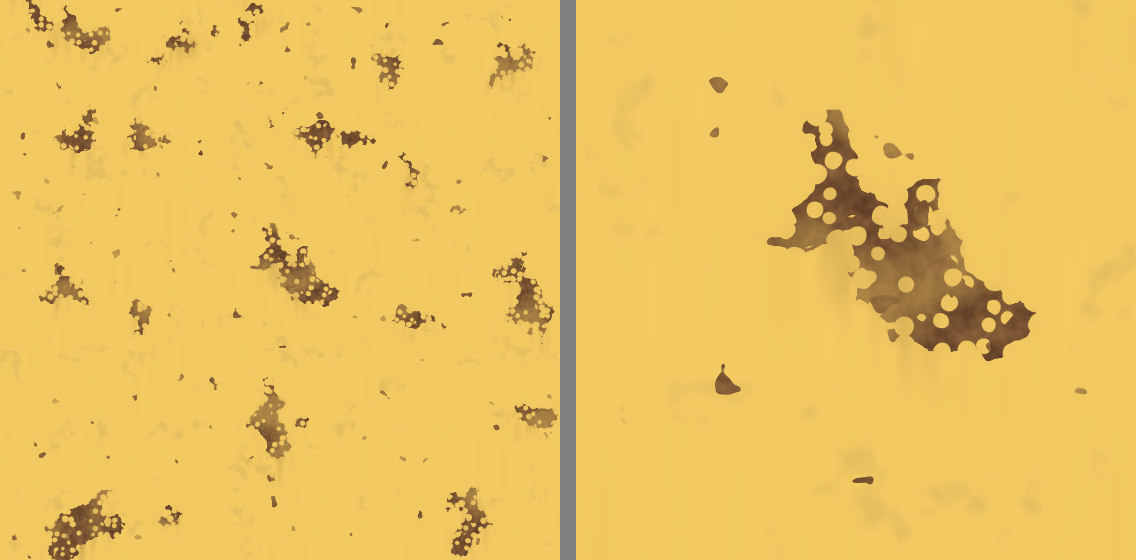
Left: the whole. Right: its middle third, enlarged.
This texture is drawn by a Shadertoy shader. Its source:

```glsl
vec3 hash3(vec2 cell) {
    vec3 h = fract(vec3(cell.xyx) * vec3(.1031, .1030, .0973));
    h += dot(h, h.yxz + 33.33);
    return fract((h.xxy + h.yzz) * h.zyx);
}

float cornerSlope(vec2 corner, vec2 offset) {
    float angle = 6.2832 * hash3(corner + 71.0).x;
    return dot(vec2(cos(angle), sin(angle)), offset);
}

float gradientNoise(vec2 p) {
    vec2 i = floor(p), f = fract(p);
    vec2 u = f * f * f * (f * (f * 6.0 - 15.0) + 10.0);
    vec2 e = vec2(1, 0);
    return mix(mix(cornerSlope(i, f), cornerSlope(i + e, f - e), u.x),
               mix(cornerSlope(i + e.yx, f - e.yx), cornerSlope(i + 1.0, f - 1.0), u.x), u.y);
}

// Scattered ellipses: x is the distance, y the strength of the nearest one
vec2 scatter(vec2 p, float count, float density, float smallest, float largest, float seed) {
    vec2 nearest = vec2(1, 0), home = floor(p * count);
    for (int y = -1; y <= 1; y++)
    for (int x = -1; x <= 1; x++) {
        vec2 cell = home + vec2(x, y);
        vec3 place = hash3(cell + seed), look = hash3(cell + seed + 37.0);
        if (place.z > density) continue;
        vec2 q = p - (cell + .1 + .8 * place.xy) / count;
        float c = cos(look.x * 3.1416), s = sin(look.x * 3.1416);
        q = mat2(c, s, -s, c) * q * vec2(.7, 1.35);
        float d = length(q) - mix(smallest, largest, look.y * look.y);
        if (d < nearest.x) nearest = vec2(d, look.z);
    }
    return nearest;
}

// Round paint remnants, larger and denser towards the rim of a patch
float remnants(vec2 p, float rim) {
    float d = 1.0;
    vec2 home = floor(p * 75.0);
    for (int y = -1; y <= 1; y++)
    for (int x = -1; x <= 1; x++) {
        vec2 cell = home + vec2(x, y);
        vec3 h = hash3(cell + 211.0);
        float size = (.24 + .14 * h.x + .12 * rim) * smoothstep(h.z - .12, h.z, .4 + .6 * rim);
        d = min(d, length(p * 75.0 - cell - .15 - .7 * h.xy) - size);
    }
    return d / 75.0;
}

void mainImage(out vec4 fragColor, in vec2 fragCoord) {
    vec2 p = fragCoord / iResolution.y;
    float soft = .8 / iResolution.y;
    float coarse = gradientNoise(p * 22.0);
    float medium = gradientNoise(p * 52.0 + 9.0);
    float fine = gradientNoise(p * 130.0 + 4.0);

    // Painted ground with faint stains and upright streaks
    vec3 color = vec3(.95, .79, .38);
    float streak = gradientNoise(p * vec2(65, 7));
    float stain = smoothstep(.32, .7, gradientNoise(p * 15.0 + 30.0) + .6 * medium + .2 * fine);
    color *= 1.0 + .012 * streak;
    color = mix(color, vec3(.86, .71, .37), .55 * stain);

    // Runs of rust below the patches
    float above = scatter(p + vec2(0, .022), 5.0, .75, .012, .06, 5.0).x;
    float run = 1.0 - smoothstep(-.025, .035, above + .03 * coarse);
    color = mix(color, vec3(.69, .54, .27), run * smoothstep(-.15, .6, streak + .3 * coarse) * .4);

    // Large patches, eaten into by round remnants
    float patchEdge = scatter(p, 5.0, .75, .012, .06, 5.0).x
                    + .075 * coarse + .028 * medium + .01 * fine;
    float rim = smoothstep(-.028, 0.0, patchEdge);
    float patchShape = max(patchEdge, -remnants(p, rim));
    float wear = smoothstep(-.4, .1, gradientNoise(p * 13.0 + 50.0) + .3 * medium);
    float patchMask = (1.0 - smoothstep(-soft, soft, patchShape)) * mix(.55, 1.0, wear);
    float halo = 1.0 - smoothstep(-.004, .012, patchEdge);
    color = mix(color, vec3(.80, .64, .33), .22 * halo * (1.0 - wear * .6));

    // Small ragged chips of varied strength
    vec2 chip = scatter(p, 15.0, .5, .0008, .007, 90.0);
    float chipShape = chip.x + .014 * gradientNoise(p * 85.0 + 17.0) + .005 * fine;
    float chipMask = (1.0 - smoothstep(-soft, soft, chipShape)) * mix(.3, 1.0, chip.y);

    // Mottled rust
    float grain = .5 + .6 * medium + .35 * fine + .25 * gradientNoise(p * 240.0);
    vec3 rust = mix(vec3(.35, .22, .14), vec3(.57, .41, .24), clamp(grain, 0.0, 1.0));
    color = mix(color, rust, max(patchMask, chipMask));
    fragColor = vec4(color, 1);
}
```
